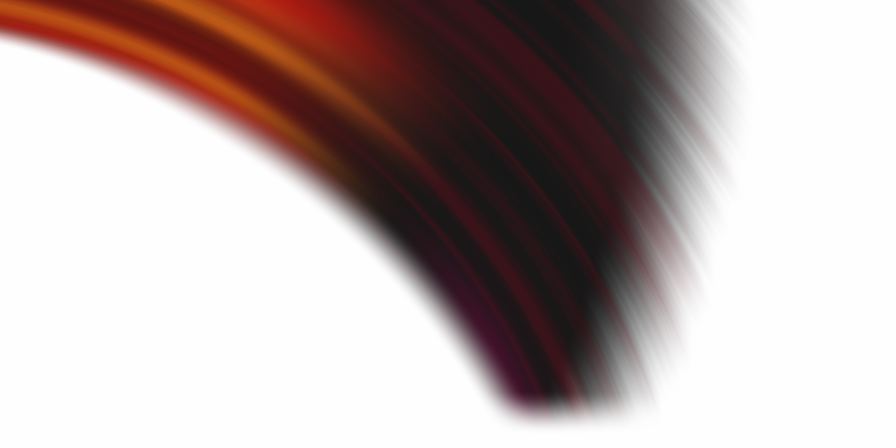
A WebGL 1 fragment shader for this background:

```glsl
precision highp float;
// A soft-edged arc of glowing red and orange streaks cooling to charcoal on white.

uniform vec2 u_resolution;

// Geometry, in canvas heights with y pointing up
const vec2 ARC_CENTER = vec2(-0.348, -0.734);
const float INNER_EDGE = 1.695;
const float INNER_SOFTNESS = 0.05;
const float RIGHT_EDGE = 1.545;
const float RIGHT_SOFTNESS = 0.145;
const float ARC_TIGHTENING = 0.06;

// Radii of the main bands
const float LOW_FLAME = 1.757;
const float HIGH_FLAME = 1.885;
const float RED_GLOW = 1.985;
const float OUTER_BAND = 2.195;

// Colours
const vec3 PAPER = vec3(0.995);
const vec3 CHARCOAL = vec3(0.095, 0.09, 0.09);
const vec3 SMOKE = vec3(0.21, 0.205, 0.205);
const vec3 DARK_RED = vec3(0.36, 0.075, 0.065);
const vec3 BRIGHT_RED = vec3(0.70, 0.11, 0.07);
const vec3 ORANGE = vec3(0.76, 0.37, 0.09);
const vec3 MAROON = vec3(0.27, 0.07, 0.10);
const vec3 PURPLE = vec3(0.30, 0.06, 0.18);

float hash(float n) {
  return fract(sin(n * 127.1) * 43758.5453);
}

float noise(float x) {
  float cell = floor(x);
  float f = fract(x);
  return mix(hash(cell), hash(cell + 1.0), f * f * (3.0 - 2.0 * f));
}

// Layered noise across the radius: broad bands down to hairlines
float streaks(float radius) {
  float sum = 0.0;
  float weight = 0.5;
  float frequency = 28.0;
  for (int i = 0; i < 4; i++) {
    sum += weight * noise(radius * frequency + float(i) * 17.0);
    weight *= 0.62;
    frequency *= 2.1;
  }
  return sum / 1.12;
}

float band(float x, float center, float width) {
  float d = (x - center) / width;
  return exp(-d * d);
}

// Ember colours, varying across the arc
vec3 hotColor(float radius) {
  vec3 color = mix(DARK_RED, BRIGHT_RED, band(radius, RED_GLOW, 0.075));
  color = mix(color, BRIGHT_RED, 0.8 * band(radius, LOW_FLAME - 0.02, 0.04));
  color = mix(color, ORANGE, 0.8 * band(radius, LOW_FLAME, 0.022));
  color = mix(color, ORANGE, 0.95 * band(radius, HIGH_FLAME, 0.03));
  return mix(color, ORANGE, 0.3 * band(radius, 1.95, 0.025));
}

// Charcoal colours with faint maroon and purple bands
vec3 coolColor(float radius, float angle, float grain) {
  float tail = smoothstep(0.75, 1.0, angle);
  vec3 color = mix(CHARCOAL, MAROON, 0.65 * smoothstep(0.45, 0.85, grain));
  color = mix(color, MAROON, 0.55 * band(radius, OUTER_BAND, 0.035));
  color = mix(color, MAROON, 0.75 * band(radius, HIGH_FLAME, 0.02));
  return mix(color, PURPLE, 0.75 * tail * band(radius, 1.77, 0.05));
}

void main() {
  vec2 p = gl_FragCoord.xy / u_resolution * vec2(2.0, 1.0);
  float drop = 1.0 - p.y;

  // Polar position on the arc; the angle runs clockwise from vertical
  vec2 offset = p - ARC_CENTER;
  float radius = length(offset);
  float angle = atan(offset.x, offset.y);
  float streakRadius = radius + ARC_TIGHTENING * drop * drop;
  float grain = streaks(streakRadius);

  // Heat fades along the arc and towards its outside
  float heat = 1.0 - smoothstep(0.48, 0.80, angle + 0.12 * (grain - 0.5));
  heat *= 1.0 - smoothstep(2.02, 2.22, streakRadius);
  vec3 hot = hotColor(streakRadius) * (0.82 + 0.36 * grain);
  vec3 color = mix(coolColor(streakRadius, angle, grain), hot, heat);

  // Grey haze on the upper right
  float haze = smoothstep(1.25, 1.5, p.x) * (1.0 - smoothstep(0.1, 0.6, drop));
  color = mix(color, SMOKE, 0.75 * haze);

  // Soft boundary, narrower at the left and feathered by the streaks
  float soft = INNER_SOFTNESS * mix(0.55, 1.0, smoothstep(0.0, 0.6, p.x));
  float inner = smoothstep(INNER_EDGE - soft, INNER_EDGE + soft, radius);
  float edge = RIGHT_EDGE - 0.24 * drop * drop + 0.06 * (grain - 0.5);
  float right = 1.0 - smoothstep(edge - RIGHT_SOFTNESS, edge + RIGHT_SOFTNESS, p.x);
  float bottom = 1.0 - smoothstep(0.87, 0.97, drop);

  gl_FragColor = vec4(mix(PAPER, color, inner * right * bottom), 1.0);
}
```
